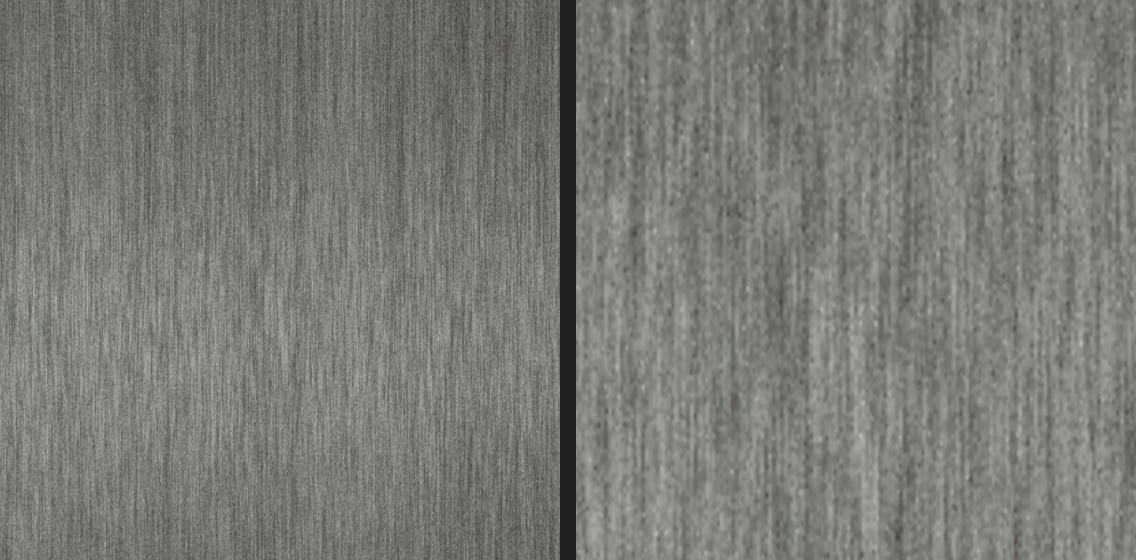
Left: the whole. Right: its middle third, enlarged.
A Shadertoy shader for this texture:

```glsl
// Brushed grey metal with fine vertical scratches under a broad soft sheen.
// Staggered columns of hashed cells, from hair-thin to wide, form the brushing;
// scattered cellular points add bright and dark flecks.

float hash(vec2 p) {
    vec3 q = fract(p.xyx * vec3(0.1031, 0.1030, 0.0973));
    q += dot(q, q.yzx + 33.33);
    return fract((q.x + q.y) * q.z);
}

// Cells of one column, shifted by a random amount so their ends do not line up
float columnCells(float column, float y, float seed) {
    y += hash(vec2(column, seed)) * 17.0;
    float cell = floor(y);
    float blend = smoothstep(0.0, 1.0, y - cell);
    vec2 id = vec2(column + seed * 13.0, cell + seed * 7.0);
    return mix(hash(id), hash(id + vec2(0.0, 1.0)), blend);
}

// Vertical streaks centred on zero; count gives columns and cells per canvas
float streaks(vec2 uv, vec2 count, float seed) {
    vec2 p = uv * count;
    float column = floor(p.x);
    float blend = smoothstep(0.0, 1.0, p.x - column);
    return mix(columnCells(column, p.y, seed),
               columnCells(column + 1.0, p.y, seed), blend) - 0.5;
}

// Sparse, slightly tall points, at most one in each cell
float flecks(vec2 uv, vec2 count, float seed) {
    vec2 p = uv * count;
    vec2 cell = floor(p);
    vec2 point = 0.25 + 0.5 * vec2(hash(cell + seed), hash(cell + seed + 41.7));
    vec2 offset = (fract(p) - point) / count;
    float dist = length(offset * vec2(1.0, 0.7));
    float present = step(0.8, hash(cell + seed + 83.1));
    return present * (1.0 - smoothstep(0.0003, 0.0019, dist));
}

void mainImage(out vec4 fragColor, in vec2 fragCoord) {
    vec2 uv = fragCoord / iResolution.xy;

    // Sheen: a wide band below the middle, leaning to the left
    float height = (uv.y - 0.38) / 0.37;
    float sheen = exp(-height * height);
    float tone = 0.409 + 0.098 * sheen + 0.03 * (0.5 - uv.x);
    tone -= 0.025 * smoothstep(0.65, 1.0, uv.x) * smoothstep(0.4, 0.1, uv.y);

    // Brushing: long marks dominate in the shade, short ones in the light
    tone += 0.035 * streaks(uv, vec2(30.0, 0.8), 1.0);
    tone += mix(0.075, 0.05, sheen) * streaks(uv, vec2(150.0, 2.0), 2.0);
    tone += mix(0.04, 0.085, sheen) * streaks(uv, vec2(270.0, 34.0), 3.0);
    tone += mix(0.10, 0.05, sheen) * streaks(uv, vec2(340.0, 4.0), 7.0);
    tone += mix(0.06, 0.15, sheen) * streaks(uv, vec2(410.0, 22.0), 4.0);
    tone += 0.125 * streaks(uv, vec2(450.0, 290.0), 5.0);

    // Flecks
    tone += 0.085 * flecks(uv, vec2(130.0, 90.0), 6.0);
    tone -= 0.075 * flecks(uv, vec2(140.0, 120.0), 9.0);

    // Warm in the shade, faintly green in the light
    vec3 warm = vec3(0.010, 0.000, -0.018);
    vec3 cool = vec3(-0.003, 0.006, -0.012);
    vec3 color = tone + mix(warm, cool, smoothstep(0.36, 0.48, tone) * (0.4 + 0.6 * sheen));
    fragColor = vec4(color, 1.0);
}
```
